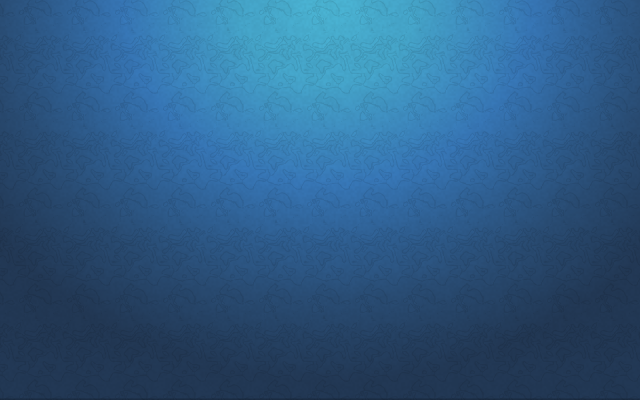
Write a Shadertoy shader that draws this background.

```glsl
// A cool glow falling from the top centre into deep navy, over embossed fabric.
// Elliptical distance drives a chain of colour blends; repeating warped noise
// supplies curling contour strokes, with a fine woven grain on top.

#define GLOW_CENTER vec2(0.512, 1.0)  // fraction of the canvas
#define GLOW_STRETCH 0.90             // below 1 widens the glow
#define MOTIF_SCALE 50.0              // noise cells per canvas height
#define MOTIF_REPEAT vec2(6.0, 12.0)  // cells in one fabric repeat
#define STROKE_WIDTH 0.0013           // half width, in canvas heights
#define STROKE_DEPTH 0.075
#define SHADE_DEPTH 0.035
#define GRAIN_SCALE 190.0
#define GRAIN_DEPTH 0.045

// Integer hash of a lattice point, returned in 0..1.
float hash(vec2 cell) {
    uvec2 q = uvec2(ivec2(cell)) * uvec2(1597u, 3812u);
    uint h = (q.x ^ q.y) * 747796u + 28917u;
    h = (h ^ (h >> 15u)) * 277803u;
    h = (h ^ (h >> 13u)) * 91139u;
    return float((h ^ (h >> 16u)) & 65535u) / 65535.0;
}

// Smooth value noise that repeats after the given number of cells.
float tiledNoise(vec2 p, vec2 period) {
    vec2 cell = floor(p);
    vec2 t = fract(p);
    t = t * t * (3.0 - 2.0 * t);
    vec2 a = mod(cell, period);
    vec2 b = mod(cell + 1.0, period);
    return mix(mix(hash(a), hash(vec2(b.x, a.y)), t.x),
               mix(hash(vec2(a.x, b.y)), hash(b), t.x), t.y);
}

// Colour along the glow, from its bright core to the dark rim.
vec3 glowColor(float r) {
    vec3 c = vec3(0.285, 0.690, 0.810);
    c = mix(c, vec3(0.265, 0.635, 0.775), smoothstep(0.00, 0.20, r));
    c = mix(c, vec3(0.240, 0.545, 0.740), clamp((r - 0.20) / 0.13, 0.0, 1.0));
    c = mix(c, vec3(0.210, 0.455, 0.700), clamp((r - 0.33) / 0.13, 0.0, 1.0));
    c = mix(c, vec3(0.180, 0.365, 0.560), clamp((r - 0.46) / 0.15, 0.0, 1.0));
    c = mix(c, vec3(0.158, 0.293, 0.445), clamp((r - 0.61) / 0.14, 0.0, 1.0));
    return mix(c, vec3(0.130, 0.215, 0.325), clamp((r - 0.75) / 0.20, 0.0, 1.0));
}

// Curling strokes and soft shade of the fabric; x = stroke, y = shade.
vec2 fabricMotif(vec2 p, float pixel) {
    vec2 q = p * MOTIF_SCALE;
    vec2 warp = vec2(tiledNoise(q + vec2(1.7, 4.2), MOTIF_REPEAT),
                     tiledNoise(q + vec2(3.1, 8.6), MOTIF_REPEAT)) - 0.5;
    float field = tiledNoise(q + 1.8 * warp.yx * vec2(1.0, -1.0), MOTIF_REPEAT);
    float contour = field * 2.2;
    float slope = max(length(vec2(dFdx(contour), dFdy(contour))), 0.02);
    float dist = abs(fract(contour) - 0.5) / slope * pixel;
    float stroke = 1.0 - smoothstep(STROKE_WIDTH - 0.5 * pixel,
                                    STROKE_WIDTH + 0.7 * pixel, dist);
    return vec2(stroke, field - 0.5);
}

void mainImage(out vec4 fragColor, in vec2 fragCoord) {
    float pixel = 1.0 / iResolution.y;
    vec2 p = fragCoord * pixel;
    float aspect = iResolution.x * pixel;

    // Background glow
    vec2 offset = p - GLOW_CENTER * vec2(aspect, 1.0);
    vec3 color = glowColor(length(offset * vec2(GLOW_STRETCH, 1.0)));

    // Embossed motif and woven grain
    vec2 motif = fabricMotif(p, pixel);
    float grain = tiledNoise(p * GRAIN_SCALE, vec2(512.0)) - 0.5;
    color *= 1.01 - STROKE_DEPTH * motif.x + SHADE_DEPTH * motif.y
           + GRAIN_DEPTH * grain;

    // Thin shadow along the lower edge
    color *= 1.0 - 0.2 * (1.0 - smoothstep(0.002, 0.006, p.y));

    fragColor = vec4(color, 1.0);
}
```
